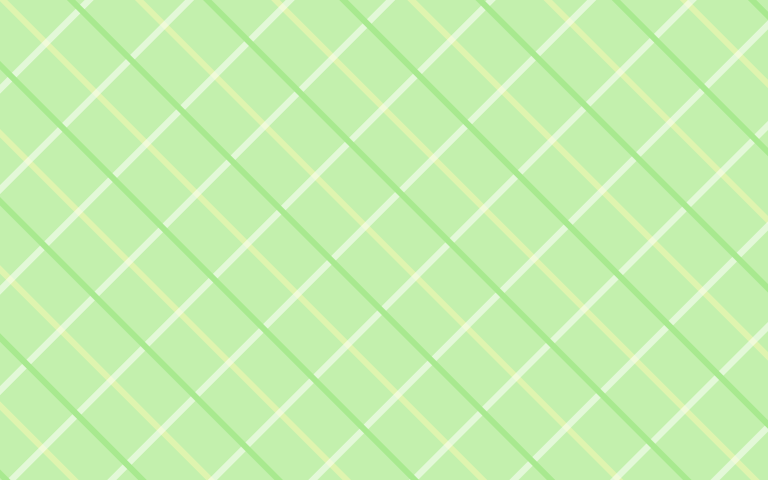
Give the GLSL for this pattern, as a WebGL 1 fragment shader.

```glsl
precision highp float;

uniform vec2 u_resolution;

// Coverage of evenly spaced stripes, with edges one pixel soft
float stripes(float across, float offset, float period, float width) {
    float dist = abs(fract((across - offset) / period + 0.5) - 0.5) * period;
    return clamp((0.5 * width - dist) * u_resolution.y + 0.5, 0.0, 1.0);
}

void main() {
    // Canvas height is one unit; axes turned by 45 degrees
    vec2 uv = gl_FragCoord.xy / u_resolution.y;
    float acrossRising = (uv.x - uv.y) * 0.70711;
    float acrossFalling = (uv.x + uv.y) * 0.70711;

    vec3 color = vec3(0.765, 0.941, 0.678);

    // Falling yellow stripes lie under the translucent white ones
    float yellow = stripes(acrossFalling, 0.1096, 0.20064, 0.0125);
    color = mix(color, vec3(0.875, 0.957, 0.686), yellow);

    float white = stripes(acrossRising, 0.0166, 0.1481, 0.0134);
    color = mix(color, vec3(1.0), 0.53 * white);

    // Green stripes run midway between the yellow ones, on top
    float green = stripes(acrossFalling, 0.0093, 0.20064, 0.0125);
    color = mix(color, vec3(0.659, 0.914, 0.561), green);

    gl_FragColor = vec4(color, 1.0);
}
```
